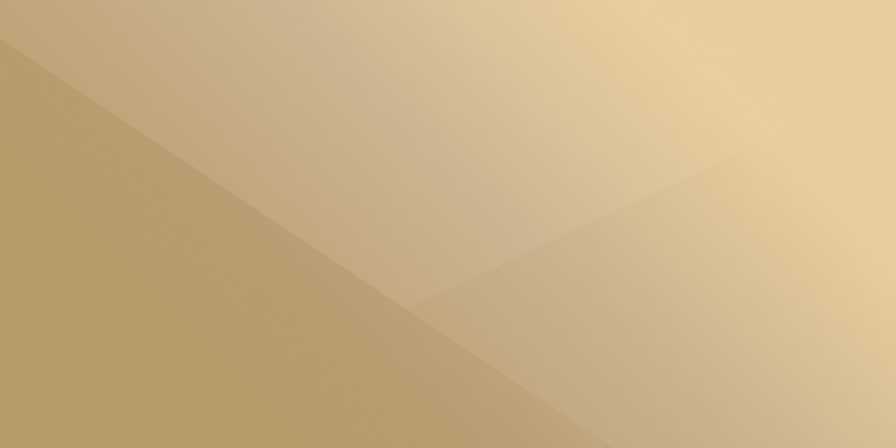
Give the GLSL for this background, as a WebGL 2 fragment shader.

```glsl
#version 300 es
precision highp float;

uniform vec2 u_resolution;
out vec4 fragColor;

// Gradient colours, from lower left to upper right
const vec3 DARK_SAND = vec3(0.720, 0.610, 0.420);
const vec3 WARM_SAND = vec3(0.750, 0.645, 0.480);
const vec3 PALE_SAND = vec3(0.785, 0.697, 0.550);
const vec3 LIGHT_GOLD = vec3(0.910, 0.810, 0.622);

// Gradient positions along the diagonal x + y
const float DARK_END = 0.62;
const float WARM_AT = 1.12;
const float PALE_AT = 1.64;
const float GOLD_START = 2.42;

// Folds, in units of the canvas height
const vec2 FOLD_POINT = vec2(0.906, 0.310);
const float LEFT_SLOPE = -0.667;
const float RIGHT_SLOPE = 0.469;
const vec3 FLAP_LIGHT = vec3(0.013, 0.014, 0.018);
const vec3 SIDE_SHADE = vec3(0.021, 0.024, 0.026);

const float GRAIN_CELLS = 256.0;
const float GRAIN_AMOUNT = 0.008;

float hash(vec2 p) {
    return fract(sin(dot(p, vec2(12.9898, 78.233))) * 43758.5453);
}

// Signed distance to a line through the fold point, positive above it
float aboveFold(vec2 p, float slope) {
    vec2 d = p - FOLD_POINT;
    return (d.y - slope * d.x) / sqrt(1.0 + slope * slope);
}

vec3 diagonalGradient(float s) {
    vec3 colour = mix(DARK_SAND, WARM_SAND, clamp((s - DARK_END) / (WARM_AT - DARK_END), 0.0, 1.0));
    colour = mix(colour, PALE_SAND, clamp((s - WARM_AT) / (PALE_AT - WARM_AT), 0.0, 1.0));
    return mix(colour, LIGHT_GOLD, clamp((s - PALE_AT) / (GOLD_START - PALE_AT), 0.0, 1.0));
}

void main() {
    vec2 p = gl_FragCoord.xy / u_resolution.y;
    float edge = 0.75 / u_resolution.y;
    float s = p.x + p.y;

    // Soft diagonal light
    vec3 colour = diagonalGradient(s);

    // Upper flap and shaded left side
    float aboveLeft = smoothstep(-edge, edge, aboveFold(p, LEFT_SLOPE));
    float aboveRight = smoothstep(-edge, edge, aboveFold(p, RIGHT_SLOPE));
    float flapFade = 1.0 - smoothstep(1.9, 2.6, s);
    float shadeFade = smoothstep(0.5, 1.1, s) * (1.0 - 0.5 * smoothstep(1.2, 1.4, s));
    colour += FLAP_LIGHT * aboveLeft * aboveRight * flapFade;
    colour -= SIDE_SHADE * (1.0 - aboveLeft) * shadeFade;

    // Fine paper grain
    colour += (hash(floor(p * GRAIN_CELLS)) - 0.5) * GRAIN_AMOUNT;

    fragColor = vec4(colour, 1.0);
}
```
